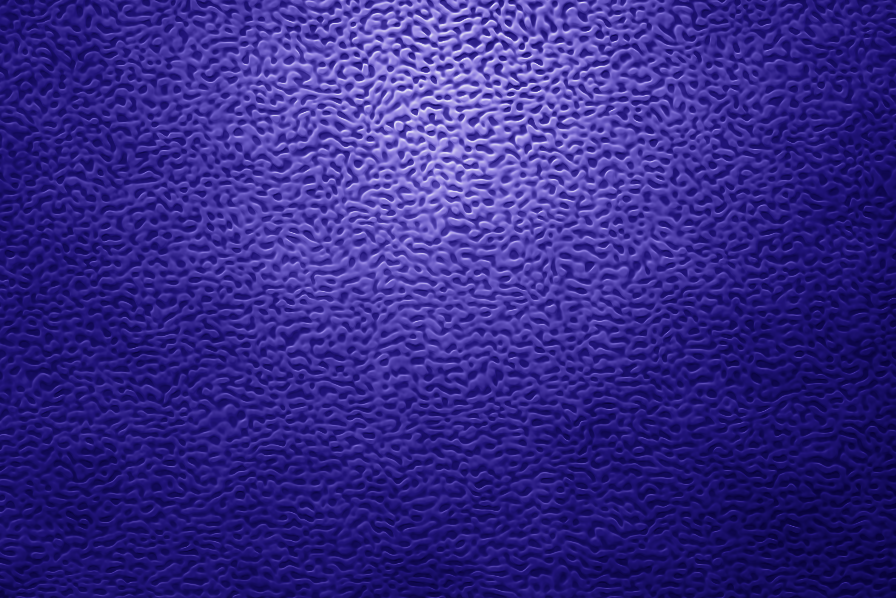
Give the GLSL for this texture, as a WebGL 1 fragment shader.

```glsl
precision highp float;
// Embossed violet leather: wormlike ridges under a soft lamp at the top centre.
uniform vec2 u_resolution;

float hash(vec2 cell) {
  vec3 q = fract(vec3(cell.xyx) * 0.1031);
  q += dot(q, q.yzx + 33.33);
  return fract((q.x + q.y) * q.z);
}

float valueNoise(vec2 p) {
  vec2 cell = floor(p);
  vec2 f = fract(p);
  f = f * f * (3.0 - 2.0 * f);
  float low = mix(hash(cell), hash(cell + vec2(1.0, 0.0)), f.x);
  float high = mix(hash(cell + vec2(0.0, 1.0)), hash(cell + 1.0), f.x);
  return mix(low, high, f.y);
}

vec2 warpNoise(vec2 p) {
  return vec2(valueNoise(p), valueNoise(p + 57.0)) - 0.5;
}

// Random waves of similar length form a labyrinth.
// Returns its height and its slope towards the light, both near unit scale.
vec2 labyrinth(vec2 p, float flatness) {
  vec2 lightDir = normalize(vec2(-0.35, 1.0));
  vec2 total = vec2(0.0);
  float power = 0.0;
  for (int i = 0; i < 36; i++) {
    float n = float(i);
    float angle = 3.14159 * (n + hash(vec2(n, 3.0))) / 36.0;
    vec2 dir = vec2(0.8 * cos(angle), sin(angle));
    float frequency = mix(36.0, 82.0, hash(vec2(n, 17.0)));
    float phase = 6.28318 * (frequency * dot(dir, p) + hash(vec2(n, 41.0)));
    float weight = mix(1.0, 0.45 + 0.8 * dir.y * dir.y, flatness);
    float slope = dot(dir, lightDir) * frequency / 60.0;
    total += weight * vec2(cos(phase), sin(phase) * slope);
    power += weight * weight;
  }
  return total / sqrt(0.5 * power);
}

// Tone steps: -1 is the deepest groove, 4 the bright violet, 5 the glint.
vec3 leatherColor(float tone) {
  vec3 c = mix(vec3(0.03, 0.01, 0.23), vec3(0.07, 0.04, 0.35), clamp(tone + 1.0, 0.0, 1.0));
  c = mix(c, vec3(0.13, 0.08, 0.48), clamp(tone, 0.0, 1.0));
  c = mix(c, vec3(0.27, 0.21, 0.63), clamp(tone - 1.0, 0.0, 1.0));
  c = mix(c, vec3(0.41, 0.35, 0.77), clamp(tone - 2.0, 0.0, 1.0));
  c = mix(c, vec3(0.60, 0.54, 0.90), clamp(tone - 3.0, 0.0, 1.0));
  return mix(c, vec3(0.86, 0.84, 0.95), clamp((tone - 4.0) * 0.6, 0.0, 1.0));
}

void main() {
  vec2 uv = gl_FragCoord.xy / u_resolution;
  vec2 p = gl_FragCoord.xy / u_resolution.y;

  // Broad lamp light and its tighter hot spot
  vec2 fromLamp = (uv - vec2(0.49, 0.76)) / vec2(0.38, 0.48);
  float glow = exp(-dot(fromLamp, fromLamp));
  vec2 fromSpot = (uv - vec2(0.52, 0.91)) / vec2(0.19, 0.24);
  float hotSpot = exp(-dot(fromSpot, fromSpot));

  // Ridges with flat tops, thin dark grooves and lit upper flanks
  vec2 warp = 0.018 * warpNoise(p * 15.0) + 0.006 * warpNoise(p * 45.0);
  vec2 surface = labyrinth(p + warp, 1.0 - uv.y);
  float ridge = smoothstep(-1.2, 0.1, surface.x);
  float flank = surface.y * exp(-0.7 * surface.x * surface.x);
  float relief = 1.35 * (ridge - 0.68) + 0.95 * flank;

  // Uneven shine and fine grain
  float mottle = valueNoise(p * 7.0) + valueNoise(p * 22.0) - 1.0;
  float grain = valueNoise(p * 210.0) - 0.5;

  float tone = 0.27 + 2.6 * glow + 0.6 * hotSpot + 0.45 * mottle + 0.3 * grain;
  tone += relief * (0.65 + 0.35 * glow + 0.8 * hotSpot);
  tone -= 0.7 * smoothstep(0.55, 1.0, uv.x) * (1.0 - uv.y);
  gl_FragColor = vec4(leatherColor(tone), 1.0);
}
```
